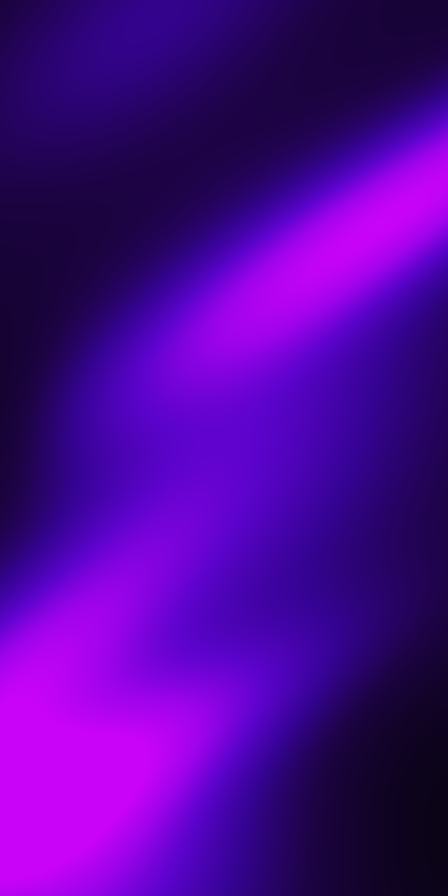
This background is drawn by a WebGL 1 fragment shader. Its source:

```glsl
precision highp float;
// Soft violet light streaks drifting diagonally over a near-black indigo.
// Rotated Gaussian glows are summed into one brightness field, which is
// then coloured by a ramp from ink through indigo and violet to magenta.

uniform vec2 u_resolution;

#define AMBIENT      0.13
#define UPPER_BEAM   0.75
#define VIOLET_HAZE  0.42
#define CORNER_GLOW  0.74
#define LEFT_STREAK  0.40
#define RIGHT_STREAK 0.36
#define TOP_GLOW     0.25
#define SHADE        0.12

const vec3 INK     = vec3(0.03, 0.015, 0.06);
const vec3 NIGHT   = vec3(0.11, 0.01, 0.26);
const vec3 INDIGO  = vec3(0.21, 0.01, 0.58);
const vec3 VIOLET  = vec3(0.36, 0.01, 0.80);
const vec3 PURPLE  = vec3(0.61, 0.01, 0.92);
const vec3 MAGENTA = vec3(0.79, 0.01, 0.97);

// Elliptical Gaussian whose first radius lies along the given angle
float glow(vec2 p, vec2 center, float angle, vec2 radii) {
  vec2 d = p - center;
  float c = cos(angle);
  float s = sin(angle);
  vec2 q = vec2(c * d.x + s * d.y, c * d.y - s * d.x) / radii;
  return exp(-dot(q, q));
}

// Combined brightness of all lights and shadows
float lightField(vec2 p) {
  float light = AMBIENT;

  // Upper half: bright beam, top corner glow and the haze below them
  light += UPPER_BEAM * glow(p, vec2(1.0, 1.60), 0.57, vec2(0.75, 0.145));
  light += TOP_GLOW * glow(p, vec2(0.34, 1.96), 0.65, vec2(0.50, 0.21));
  light += VIOLET_HAZE * glow(p, vec2(0.52, 0.98), 1.0, vec2(0.62, 0.36));

  // Lower half: corner glow with two streaks fanning out of it
  light += CORNER_GLOW * glow(p, vec2(0.05, 0.12), 0.0, vec2(0.48, 0.39));
  light += LEFT_STREAK * glow(p, vec2(0.08, 0.52), 0.75, vec2(0.45, 0.15));
  light += RIGHT_STREAK * glow(p, vec2(0.30, 0.31), 0.50, vec2(0.60, 0.14));

  // Shadows at the left edge and in the lower right corner
  light -= SHADE * glow(p, vec2(0.0, 0.98), 1.3, vec2(0.25, 0.14));
  light -= SHADE * glow(p, vec2(1.0, 0.15), 0.0, vec2(0.35, 0.40));
  return light;
}

// Share of the way from a to b, limited to 0..1
float ramp(float a, float b, float t) {
  return clamp((t - a) / (b - a), 0.0, 1.0);
}

vec3 palette(float t) {
  vec3 color = mix(INK, NIGHT, ramp(0.0, 0.2, t));
  color = mix(color, INDIGO, ramp(0.2, 0.4, t));
  color = mix(color, VIOLET, ramp(0.4, 0.6, t));
  color = mix(color, PURPLE, ramp(0.6, 0.8, t));
  return mix(color, MAGENTA, ramp(0.8, 1.0, t));
}

void main() {
  // Canvas spans 1 wide by 2 high
  vec2 p = gl_FragCoord.xy / u_resolution * vec2(1.0, 2.0);
  gl_FragColor = vec4(palette(lightField(p)), 1.0);
}
```
